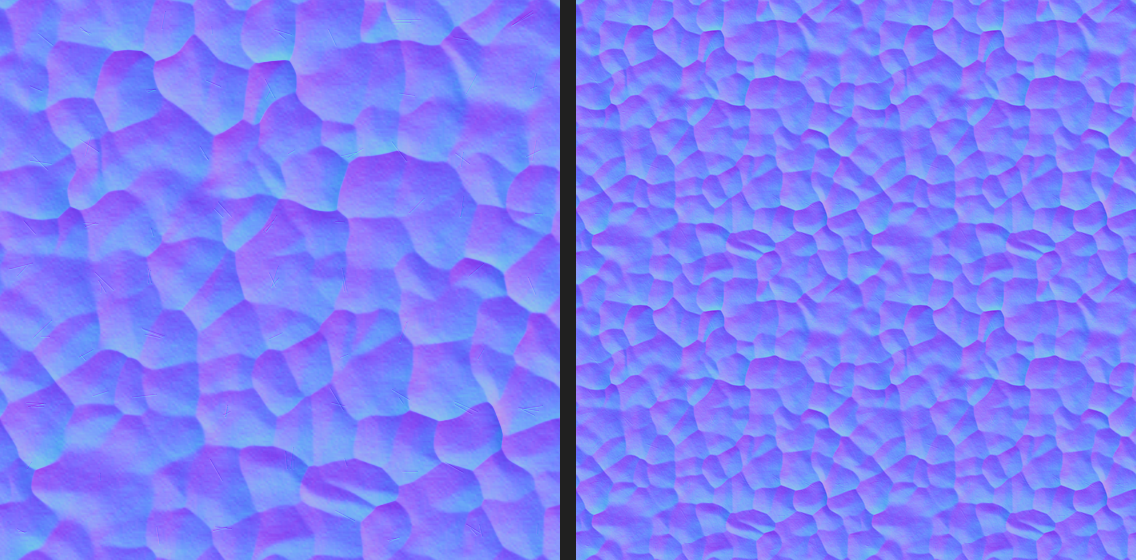
Left, the tile; right, the same tile 2 across and 2 down.
A WebGL 2 fragment shader for this texture map:

```glsl
#version 300 es
precision highp float;

uniform vec2 u_resolution;
out vec4 fragColor;

const float DENTS = 11.0;      // dents per side of the tile
const float SCRATCHES = 9.0;   // scratch clusters per side
const float TAU = 6.28318;

vec3 hash3(vec2 p) {
  vec3 q = fract(p.xyx * vec3(0.1031, 0.1030, 0.0973));
  q += dot(q, q.yxz + 33.33);
  return fract((q.xxy + q.yzz) * q.zyx);
}

// Value noise that wraps after `period` lattice cells
float wrapNoise(vec2 uv, float period, float seed) {
  vec2 p = uv * period;
  vec2 cell = floor(p);
  vec2 f = p - cell;
  f = f * f * f * (f * (f * 6.0 - 15.0) + 10.0);
  vec2 lo = mod(cell, period) + seed;
  vec2 hi = mod(cell + 1.0, period) + seed;
  float bottom = mix(hash3(lo).x, hash3(vec2(hi.x, lo.y)).x, f.x);
  float top = mix(hash3(vec2(lo.x, hi.y)).x, hash3(hi).x, f.x);
  return mix(bottom, top, f.y) - 0.5;
}

vec2 direction(float turn) {
  return vec2(cos(turn * TAU), sin(turn * TAU));
}

// One scooped dent: two slanted facets meeting in a soft crease
float dent(vec2 d, vec2 across, float steepness) {
  float u = dot(d, across);
  float v = dot(d, vec2(-across.y, across.x));
  return steepness * sqrt(u * u + 0.005) + 0.13 * u * u + 0.28 * v * v;
}

// Lower envelope of all nearby dents, with ridges of varying sharpness
float dentField(vec2 uv) {
  vec2 warp = vec2(wrapNoise(uv, 14.0, 20.0), wrapNoise(uv, 14.0, 50.0));
  vec2 p = uv * DENTS + 0.38 * warp;
  vec2 home = floor(p);
  float sharpness = mix(25.0, 150.0, smoothstep(-0.3, 0.1, wrapNoise(uv, 6.0, 80.0)));
  float sum = 0.0;
  for (int y = -1; y <= 1; y++) {
    for (int x = -1; x <= 1; x++) {
      vec2 cell = home + vec2(x, y);
      vec2 id = mod(cell, DENTS);
      vec3 place = hash3(id + 110.0);
      vec3 shape = hash3(id + 140.0);
      vec2 center = cell + 0.1 + 0.8 * place.xy;
      float h = dent(p - center, direction(shape.x), mix(0.06, 0.24, shape.y));
      h += 0.06 * shape.z;
      sum += exp(-sharpness * (h - 0.15));
    }
  }
  return -log(sum) / sharpness;
}

float segmentDistance(vec2 p, vec2 center, vec2 along, float halfLength) {
  vec2 d = p - center;
  return length(d - along * clamp(dot(d, along), -halfLength, halfLength));
}

// Small clusters of thin scratches, each kept inside its own grid cell
float scratchField(vec2 uv) {
  vec2 p = uv * SCRATCHES;
  vec2 id = mod(floor(p), SCRATCHES);
  vec3 cluster = hash3(id + 170.0);
  float depth = 0.0;
  for (int i = 0; i < 3; i++) {
    vec3 r = hash3(id + 200.0 + 17.0 * float(i));
    vec2 center = mix(vec2(0.32), vec2(0.68), cluster.xy) + 0.14 * (r.xy - 0.5);
    vec2 along = direction(cluster.z + 0.22 * (r.z - 0.5));
    float d = segmentDistance(fract(p), center, along, mix(0.05, 0.2, r.y));
    depth += exp(-pow(d / 0.011, 2.0)) * step(0.5, fract(r.x + cluster.y));
  }
  return depth;
}

float heightAt(vec2 uv) {
  float h = dentField(uv);
  h += 0.024 * wrapNoise(uv, 35.0, 230.0);
  h += 0.006 * wrapNoise(uv, 90.0, 260.0);
  h += 0.0035 * wrapNoise(uv, 210.0, 350.0);
  return h - 0.004 * scratchField(uv);
}

// Encode the surface slope as a tangent space normal
vec3 normalColor(vec2 uv) {
  const float STEP = 0.0011;
  float h = heightAt(uv);
  vec2 slope = vec2(heightAt(uv + vec2(STEP, 0.0)) - h,
                    heightAt(uv + vec2(0.0, STEP)) - h) / (STEP * DENTS);
  vec3 normal = normalize(vec3(-slope * vec2(0.68, 1.0), 1.0));
  return 0.5 + 0.5 * normal;
}

void main() {
  vec2 uv = gl_FragCoord.xy / u_resolution;
  fragColor = vec4(normalColor(uv), 1.0);
}
```
